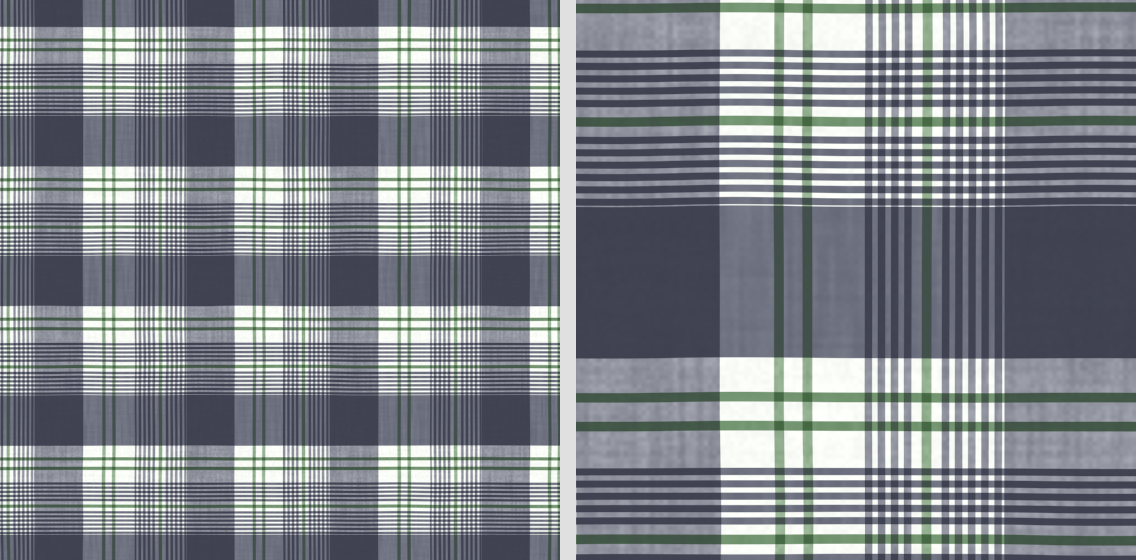
Left, the full canvas; right, a detail of the centre.
A Shadertoy shader for this pattern:

```glsl
float hash(vec2 p) {
    vec3 q = fract(p.xyx * 0.1031);
    q += dot(q, q.yzx + 33.33);
    return fract((q.x + q.y) * q.z);
}

float noise(vec2 p) {
    vec2 i = floor(p), f = fract(p);
    f = f * f * (3.0 - 2.0 * f);
    return mix(mix(hash(i), hash(i + vec2(1, 0)), f.x),
               mix(hash(i + vec2(0, 1)), hash(i + vec2(1, 1)), f.x), f.y);
}

// Smoothed coverage of the interval from a to b
float band(float t, float a, float b, float blur) {
    return clamp((t - a) / blur + 0.5, 0.0, 1.0) - clamp((t - b) / blur + 0.5, 0.0, 1.0);
}

// Thread colour along one repeat: white block, pinstripes, navy block
vec3 sett(float t, float whiteEnd, float stripeEnd, vec2 pair, float middle, float pitch, float blur) {
    vec3 navy = vec3(0.25, 0.26, 0.32);
    vec3 white = vec3(0.98, 0.99, 0.97);
    vec3 green = vec3(0.27, 0.41, 0.26);
    t -= step(0.85, t);

    vec3 colour = mix(navy, white, band(t, 0.0, stripeEnd, blur));

    // Navy pinstripes counted outward from the green centre line
    float d = abs(t - middle) - 0.044;
    float line = abs(mod(d + 0.5 * pitch, pitch) - 0.5 * pitch);
    float pin = band(line, -1.0, 0.29 * pitch, blur) * step(-0.5 * pitch, d);
    colour = mix(colour, navy, pin * band(t, whiteEnd, stripeEnd, blur));

    // Green pair in the white block, single green among the pinstripes
    float greenDist = min(abs(t - middle), min(abs(t - pair.x), abs(t - pair.y)));
    return mix(colour, green, band(greenDist, -1.0, 0.0115, blur));
}

void mainImage(out vec4 fragColor, in vec2 fragCoord) {
    vec2 uv = fragCoord / iResolution.y;
    float pixel = 1.0 / iResolution.y;

    // Slight drift of the threads
    vec2 p = uv + 0.0012 * (vec2(noise(uv * vec2(9, 14)), noise(uv * vec2(14, 9) + 40.0)) - 0.5);

    // Columns alternate between a wide and a narrow repeat
    float x = mod(p.x - 0.1484, 0.5273);
    float narrow = step(0.2708, x);
    float width = mix(0.2708, 0.2565, narrow);
    vec3 warp = sett((x - narrow * 0.2708) / width,
                     mix(0.341, 0.335, narrow), mix(0.682, 0.660, narrow),
                     vec2(0.137, 0.203), mix(0.510, 0.480, narrow), 0.0305, 1.3 * pixel / width);

    // Rows, counted from the top
    float y = fract((1.0 - p.y - 0.0482) * 4.013);
    vec3 weft = sett(y, 0.256, 0.637, vec2(0.094, 0.163), 0.434, 0.0295, 1.3 * pixel * 4.013);

    // Uneven threads shift the blend where the two colours differ
    float streak = noise(uv * vec2(280, 22)) - 0.5;
    float slub = noise(uv * vec2(25, 280) + 70.0) - 0.5;
    float grain = noise(uv * 380.0) - 0.5;
    float weftShare = 0.6 + 0.10 * streak + 0.05 * slub + 0.05 * grain;
    vec3 cloth = exp(mix(log(warp), log(weft), weftShare));

    cloth *= 1.0 + 0.03 * grain + 0.02 * (streak + slub);
    fragColor = vec4(clamp(cloth, 0.0, 1.0), 1.0);
}
```
